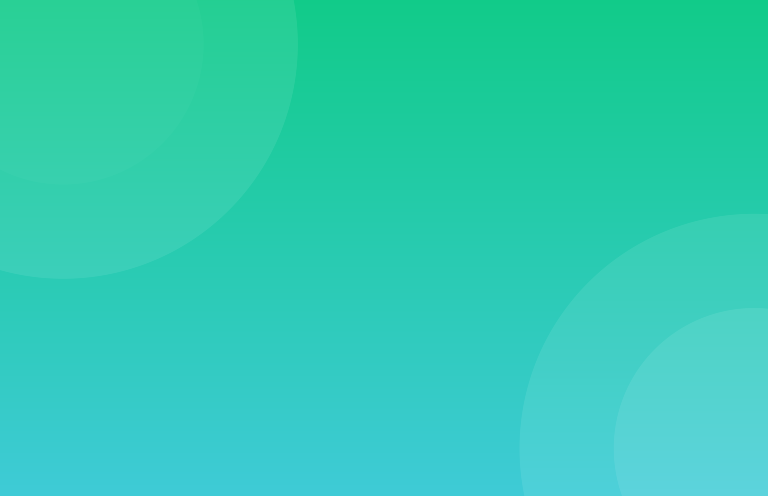
Give the GLSL for this background, as a WebGL 1 fragment shader.

```glsl
precision highp float;
// Green to cyan vertical gradient with two pairs of pale concentric discs in opposite corners.

uniform vec2 u_resolution;

#define TOP_COLOR vec3(0.067, 0.796, 0.537)
#define BOTTOM_COLOR vec3(0.245, 0.798, 0.840)
#define OUTER_RADIUS 0.473
#define INNER_RADIUS 0.283
#define LEFT_CENTER vec2(0.1275, 0.911)
#define RIGHT_INSET vec2(0.028, 0.096)
#define OUTER_ALPHA 0.08
#define LEFT_INNER_ALPHA 0.022
#define RIGHT_INNER_ALPHA 0.08

// Antialiased coverage of a disc, in units of the canvas height
float disc(vec2 p, vec2 center, float radius) {
    float halfPixel = 0.5 / u_resolution.y;
    return 1.0 - smoothstep(-halfPixel, halfPixel, length(p - center) - radius);
}

// Lays a translucent white outer disc and inner disc over the base
vec3 addDiscs(vec3 base, vec2 p, vec2 center, float innerAlpha) {
    vec3 color = mix(base, vec3(1.0), OUTER_ALPHA * disc(p, center, OUTER_RADIUS));
    return mix(color, vec3(1.0), innerAlpha * disc(p, center, INNER_RADIUS));
}

void main() {
    vec2 p = gl_FragCoord.xy / u_resolution.y;
    float aspect = u_resolution.x / u_resolution.y;

    // Background gradient
    vec3 color = mix(BOTTOM_COLOR, TOP_COLOR, p.y);

    // Corner discs, each anchored to its own side
    vec2 rightCenter = vec2(aspect - RIGHT_INSET.x, RIGHT_INSET.y);
    color = addDiscs(color, p, LEFT_CENTER, LEFT_INNER_ALPHA);
    color = addDiscs(color, p, rightCenter, RIGHT_INNER_ALPHA);

    gl_FragColor = vec4(color, 1.0);
}
```
